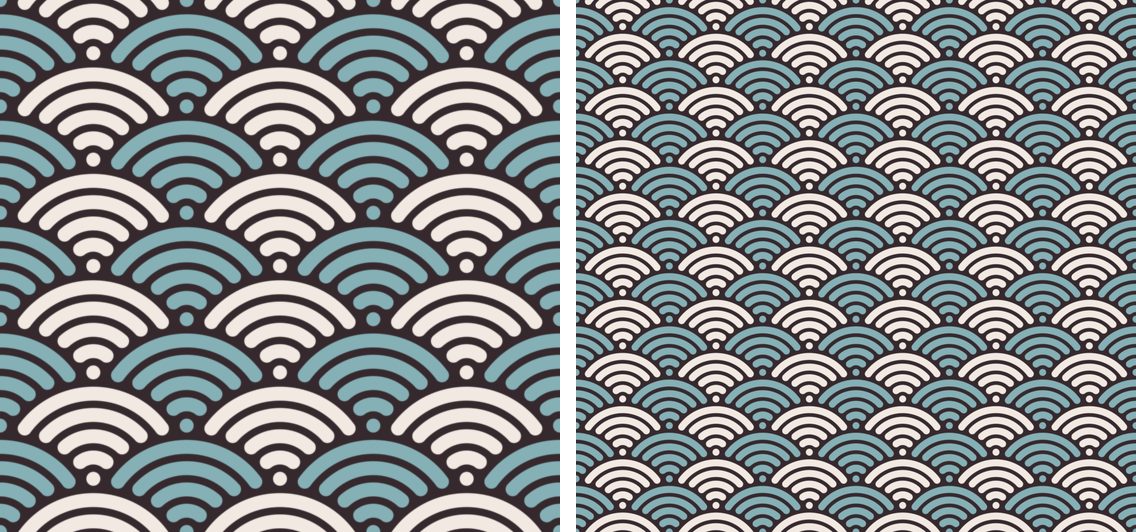
Left, the tile; right, the same tile 2 across and 2 down.
This pattern is drawn by a Shadertoy shader. Its source:

```glsl
const vec2  REPEATS     = vec2(3.0, 5.0);    // whole cells across and down
const vec2  CELL        = vec2(1.7558, 1.0); // cell size, in cell heights
const int   ARCS        = 4;                 // arcs above each dot
const float PITCH       = 0.2;               // spacing between arc radii
const float HALF_STROKE = 0.0655;            // half line width, also the dot radius
const float CLEARANCE   = 1.0;               // arc ends lie this far from the neighbour's dot
const float SOFTNESS    = 0.0095;            // half width of the edge blend
const vec3  GROUND      = vec3(0.208, 0.161, 0.180);
const vec3  TEAL        = vec3(0.522, 0.690, 0.710);
const vec3  CREAM       = vec3(0.949, 0.918, 0.886);

// Distance to the centre line of an arc around +y; p.x must not be negative
float arcDistance(vec2 p, float radius, float halfAngle) {
    vec2 end = vec2(sin(halfAngle), cos(halfAngle));
    bool beyondEnd = end.y * p.x > end.x * p.y;
    return beyondEnd ? length(p - end * radius) : abs(length(p) - radius);
}

// Angle from +y at which an arc meets the clearance circle of its lower neighbour
float arcHalfAngle(float radius) {
    vec2 neighbour = 0.5 * CELL * vec2(1.0, -1.0);
    float gap = length(neighbour);
    float cosine = (radius * radius + gap * gap - CLEARANCE * CLEARANCE) / (2.0 * radius * gap);
    return atan(neighbour.x, neighbour.y) - acos(cosine);
}

// Signed distance to one fan: a dot with rounded arcs above it
float fanDistance(vec2 p) {
    p.x = abs(p.x);
    float d = length(p);
    for (int i = 1; i <= ARCS; i++) {
        float radius = float(i) * PITCH;
        d = min(d, arcDistance(p, radius, arcHalfAngle(radius)));
    }
    return d - HALF_STROKE;
}

// Coverage of a lattice of fans with a dot at every whole grid position
float fanCoverage(vec2 grid, float softness) {
    vec2 windowStart = vec2(0.5, 0.5 * PITCH); // keeps each fan whole within its cell
    vec2 local = (fract(grid + windowStart) - windowStart) * CELL;
    return 1.0 - smoothstep(-softness, softness, fanDistance(local));
}

void mainImage(out vec4 fragColor, in vec2 fragCoord) {
    vec2 grid = fragCoord / iResolution.xy * REPEATS;
    float softness = max(SOFTNESS, 0.75 * REPEATS.y / iResolution.y);

    // Two interleaved lattices, half a cell apart
    vec3 color = mix(GROUND, TEAL, fanCoverage(grid, softness));
    color = mix(color, CREAM, fanCoverage(grid + 0.5, softness));
    fragColor = vec4(color, 1.0);
}
```
